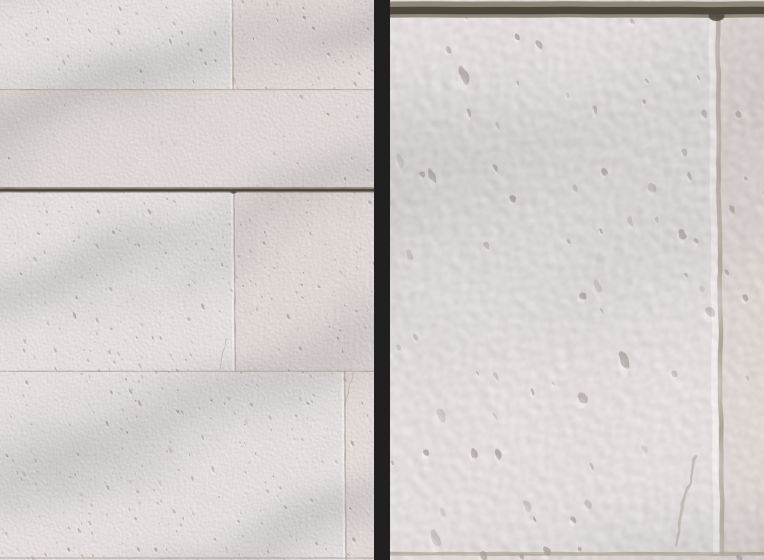
Left: the whole. Right: its middle third, enlarged.
Reproduce this texture procedurally as a Shadertoy shader.

```glsl
#define SUNLIT vec3(0.888, 0.870, 0.866)
#define SHADED vec3(0.782, 0.768, 0.770)
#define WARM_TINT vec3(0.990, 0.978, 0.970)
#define MORTAR vec3(0.66, 0.62, 0.56)
#define LEDGE_DARK vec3(0.31, 0.28, 0.23)
#define LEDGE_MID vec3(0.56, 0.53, 0.48)
#define JOINT_HALF 0.0011
#define GRAIN 0.040
#define PIT_CELL 0.019
#define PIT_CHANCE 0.34
#define BAND_PERIOD 0.30
#define BAND_SLOPE 0.33

vec2 hash2(vec2 p) {
    vec3 q = fract(p.xyx * vec3(0.1031, 0.1030, 0.0973));
    q += dot(q, q.yzx + 33.33);
    return fract((q.xx + q.yz) * q.zy);
}

// Gradient noise, roughly -0.7 to 0.7
float corner(vec2 cell, vec2 offset, vec2 f) {
    return dot(hash2(cell + offset + 100.0) * 2.0 - 1.0, f - offset);
}

float noise(vec2 p) {
    vec2 i = floor(p), f = p - i;
    vec2 u = f * f * f * (f * (f * 6.0 - 15.0) + 10.0);
    float low = mix(corner(i, vec2(0, 0), f), corner(i, vec2(1, 0), f), u.x);
    float high = mix(corner(i, vec2(0, 1), f), corner(i, vec2(1, 1), f), u.x);
    return mix(low, high, u.y);
}

float fbm(vec2 p) {
    float sum = 0.0, amp = 0.6;
    for (int i = 0; i < 4; i++) {
        sum += amp * noise(p);
        p = p * 2.03 + 17.0;
        amp *= 0.5;
    }
    return sum;
}

// Coverage of a line with the given half width
float stroke(float d, float halfWidth) {
    return clamp((halfWidth - abs(d)) * iResolution.y + 0.5, 0.0, 1.0);
}

float segment(vec2 p, vec2 a, vec2 b) {
    vec2 pa = p - a, ba = b - a;
    return length(pa - ba * clamp(dot(pa, ba) / dot(ba, ba), 0.0, 1.0));
}

// Small tall pits: x is the shadowed hollow, y its lit rim
vec2 pits(vec2 p, float chance) {
    vec2 home = floor(p / PIT_CELL), result = vec2(0);
    for (int k = 0; k < 9; k++) {
        vec2 cell = home + vec2(k % 3 - 1, k / 3 - 1);
        vec2 rnd = hash2(cell + 31.0), kind = hash2(cell + 77.0);
        float radius = mix(0.0009, 0.0027, kind.y * kind.y);
        vec2 d = p - (cell + rnd) * PIT_CELL;
        d.x += 0.3 * d.y;
        d.y *= mix(0.45, 0.9, rnd.x);
        float on = step(kind.x, chance) * mix(0.35, 1.0, rnd.y);
        float rim = radius * 0.9;
        result = max(result, on * vec2(stroke(length(d), radius),
                                       stroke(length(d + vec2(rim, rim)), radius)));
    }
    return result;
}

void mainImage(out vec4 fragColor, in vec2 fragCoord) {
    vec2 p = fragCoord / iResolution.y;

    // Courses, counted from the bottom; course 2 is one unbroken band
    float course = step(0.337, p.y) + step(0.661, p.y) + step(0.840, p.y);
    float isBand = step(1.5, course) * step(course, 2.5);
    float isMiddle = step(0.5, course) * step(course, 1.5);
    float jointX = course < 0.5 ? 0.614 : 0.419;
    float wobble = 0.0022 * fbm(vec2(course * 9.0, p.y * 26.0));
    float side = p.x - jointX - wobble + 0.008 * (p.y - 0.5);
    float isRight = step(0.0, side) * (1.0 - isBand);

    // Soft slanted shadows
    float phase = (p.y - BAND_SLOPE * p.x - 0.16) / BAND_PERIOD;
    float wave = 0.5 + 0.5 * cos(6.2832 * phase + 2.0 * noise(p * 4.0 + 3.0));
    float patches = 0.65 + 0.8 * noise(vec2(p.x * 3.5, (p.y - BAND_SLOPE * p.x) * 8.0));
    float shade = wave * wave * patches + 0.13 * isBand + 0.10 * isRight * isMiddle;
    vec3 col = mix(SUNLIT, SHADED, clamp(shade, 0.0, 1.0));
    col *= mix(vec3(1), WARM_TINT, max(isRight, 0.7 * isBand));

    // Stone relief, tooling streaks and mottling
    vec2 g = p * 175.0;
    col += GRAIN * (noise(g) - noise(g + vec2(0.45, 0.5)));
    col += 0.022 * noise(p * 300.0) + 0.018 * fbm(p * 22.0);
    col += 0.018 * isRight * isMiddle * noise(p * vec2(150.0, 14.0));

    // Pits gather in loose clusters
    float chance = PIT_CHANCE * (1.0 - 0.8 * isBand) * (1.0 + 1.6 * noise(p * 7.0));
    vec2 pit = pits(p + 0.0012 * noise(p * 220.0), chance);
    col += 0.045 * pit.y;
    col = mix(col, col * vec3(0.79, 0.77, 0.75), pit.x);

    // Vertical joints: lit lip beside a shadowed groove
    float upright = 1.0 - isBand;
    float wear = 0.65 + 0.6 * noise(vec2(course * 5.0, p.y * 40.0));
    col += 0.05 * upright * stroke(side + 0.0035, 0.0018);
    col = mix(col, MORTAR, upright * wear * stroke(side, JOINT_HALF * 1.2));

    // Thin horizontal joints
    float ripple = 0.0012 * fbm(vec2(p.x * 30.0, course));
    float seam = min(abs(p.y - 0.840 + ripple), abs(p.y - 0.337 + ripple));
    seam = min(seam, abs(p.y - 0.0035 + ripple));
    float seamWear = 0.65 + 0.5 * noise(vec2(p.x * 28.0, course * 3.0));
    col = mix(col, MORTAR, seamWear * stroke(seam, JOINT_HALF));

    // Hairline cracks beside the joints
    vec2 bent = p + 0.007 * vec2(fbm(p * 45.0), 0.0);
    float crack = segment(bent, vec2(0.404, 0.395), vec2(0.393, 0.342));
    crack = min(crack, segment(bent, vec2(0.629, 0.336), vec2(0.617, 0.275)));
    col = mix(col, MORTAR, 0.5 * stroke(crack, 0.0008));

    // Projecting ledge: weathered edge above a dark gap
    float ledge = p.y - 0.661 + 0.0006 * noise(vec2(p.x * 35.0, 2.0));
    col = mix(col, LEDGE_MID, stroke(ledge, 0.0048));
    col = mix(col, LEDGE_DARK, stroke(ledge + 0.0006, 0.0022));
    float notch = length((p - vec2(0.417, 0.657)) * vec2(0.6, 1.0));
    col = mix(col, LEDGE_DARK, 0.85 * stroke(notch, 0.0028));

    fragColor = vec4(clamp(col, 0.0, 1.0), 1.0);
}
```
